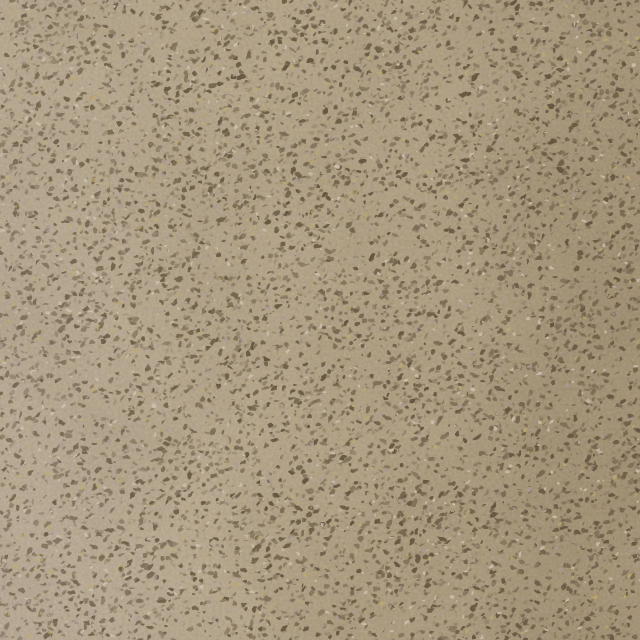
This texture is drawn by a three.js fragment shader. Its source:

```glsl
// Beige speckled stone floor: soft tan ground with small dark, pale and tinted flecks.
#define FLECK_CELLS 78.0
#define FLECK_DENSITY 0.60
#define FLECK_RADIUS 0.0039
#define EDGE_SOFTNESS 0.0013
#define FLECK_TILT 0.35
#define TILT_SPREAD 2.0
#define GRAIN_AMOUNT 0.035
#define CLOUD_AMOUNT 0.025
#define WARM_TAN vec3(0.695, 0.637, 0.530)
#define PALE_GREY vec3(0.715, 0.660, 0.580)
#define SHADED_TAN vec3(0.635, 0.570, 0.460)
#define DARK_BROWN vec3(0.400, 0.340, 0.255)

varying vec2 vUv;

vec3 hash3(vec2 p) {
  vec3 q = fract(vec3(p.xyx) * vec3(0.1031, 0.1030, 0.0973));
  q += dot(q, q.yxz + 33.33);
  return fract((q.xxy + q.yzz) * q.zyx);
}

float gradientNoise(vec2 p) {
  vec2 cell = floor(p);
  vec2 f = fract(p);
  vec2 blend = f * f * f * (f * (f * 6.0 - 15.0) + 10.0);
  vec4 corner;
  for (int i = 0; i < 4; i++) {
    vec2 offset = vec2(mod(float(i), 2.0), floor(float(i) / 2.0));
    float angle = 6.2832 * hash3(cell + offset + 17.0).x;
    float slope = dot(vec2(cos(angle), sin(angle)), f - offset);
    if (i == 0) corner.x = slope;
    else if (i == 1) corner.y = slope;
    else if (i == 2) corner.z = slope;
    else corner.w = slope;
  }
  return mix(mix(corner.x, corner.y, blend.x), mix(corner.z, corner.w, blend.x), blend.y);
}

// Scattered tilted chips: x is coverage, y is a random tone of the strongest chip.
vec2 scatterFlecks(vec2 p, float cells, float density, float radius, float seed) {
  vec2 home = floor(p * cells);
  vec2 best = vec2(0.0);
  for (int j = -1; j <= 1; j++) {
    for (int i = -1; i <= 1; i++) {
      vec2 cell = home + vec2(float(i), float(j));
      vec3 place = hash3(cell + seed);
      vec3 look = hash3(cell + seed + 251.0);
      vec2 d = p - (cell + place.xy) / cells;
      float angle = FLECK_TILT + (look.x - 0.5) * TILT_SPREAD;
      float c = cos(angle);
      float s = sin(angle);
      d = vec2(c * d.x + s * d.y, c * d.y - s * d.x);
      float size = radius * mix(0.55, 1.2, look.y);
      float stretch = mix(1.0, 2.1, look.z);
      float dist = length(d * vec2(1.0 / stretch, 1.0) * 1.3) - size;
      float cover = 1.0 - smoothstep(-EDGE_SOFTNESS, EDGE_SOFTNESS, dist);
      cover *= step(place.z, density);
      if (cover > best.x) best = vec2(cover, fract(look.y * 7.0 + look.z * 5.0));
    }
  }
  return best;
}

// Broad lighting: greyer at lower left, darker toward the right edge.
vec3 groundColor(vec2 p) {
  float grey = smoothstep(0.55, 0.0, p.x) * mix(1.0, 0.5, p.y);
  float shade = smoothstep(0.4, 1.05, p.x + 0.15 * (0.5 - p.y));
  vec3 color = mix(WARM_TAN, PALE_GREY, grey);
  color = mix(color, SHADED_TAN, shade);
  float cloud = gradientNoise(p * 5.0) + 0.5 * gradientNoise(p * 17.0 + 9.0);
  return color + CLOUD_AMOUNT * cloud;
}

void main() {
  vec2 p = vUv;
  vec3 color = groundColor(p);

  // Fine grain, with a faint lilac to yellow drift
  float grain = gradientNoise(p * 190.0) + 0.6 * gradientNoise(p * 330.0 + 40.0);
  float tint = gradientNoise(p * 75.0 + 80.0);
  color += GRAIN_AMOUNT * grain + 0.022 * tint * vec3(0.3, 0.0, -1.0);

  // Ragged chip outlines and patchy density
  vec2 ragged = vec2(gradientNoise(p * 150.0 + 5.0), gradientNoise(p * 150.0 + 61.0));
  vec2 q = p + 0.0032 * ragged;
  float patches = 1.0 + 0.7 * gradientNoise(p * 9.0 + 30.0);
  float depth = mix(0.8, 1.0, smoothstep(0.0, 0.45, p.x));

  // Faint small chips below, dark chips above
  vec2 faint = scatterFlecks(q, FLECK_CELLS * 1.3, 0.40 * patches, FLECK_RADIUS * 0.75, 400.0);
  color = mix(color, DARK_BROWN, faint.x * mix(0.15, 0.55, faint.y));
  vec2 dark = scatterFlecks(q, FLECK_CELLS, FLECK_DENSITY * patches, FLECK_RADIUS, 100.0);
  color = mix(color, DARK_BROWN, dark.x * depth * mix(0.45, 1.0, dark.y));

  // Small bright chips: white, yellow or lilac
  vec2 bright = scatterFlecks(q, FLECK_CELLS, 0.22, FLECK_RADIUS * 0.62, 700.0);
  vec3 chip = mix(vec3(0.82, 0.78, 0.71), vec3(0.76, 0.67, 0.42), step(0.45, bright.y));
  chip = mix(chip, vec3(0.67, 0.60, 0.59), step(0.72, bright.y));
  color = mix(color, chip, bright.x * 0.75);

  gl_FragColor = vec4(color, 1.0);
}
```
